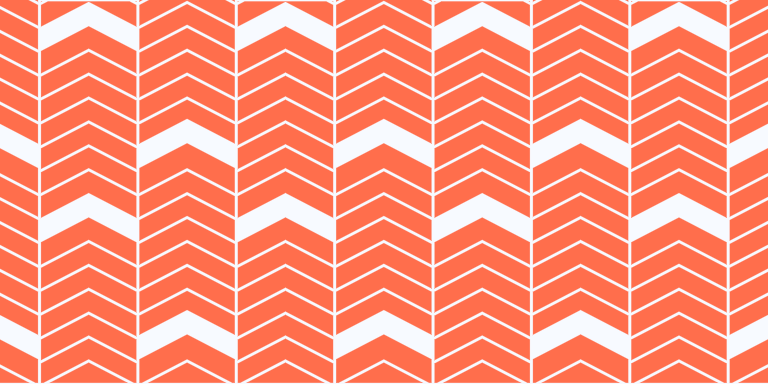
Write a WebGL 1 fragment shader that draws this pattern.

```glsl
precision highp float;

uniform vec2 u_resolution;

// Lengths are fractions of the canvas height
const float COLUMN_WIDTH = 0.2562;
const float FIRST_SEAM = 0.1029;
const float SEAM_HALF_WIDTH = 0.0039;
const float ROW_HEIGHT = 0.06224;
const float FIRST_APEX = 0.0063;
const float LINE_HALF_HEIGHT = 0.0042;
const float BAND_HALF_HEIGHT = 0.0318;
const float SLOPE = 0.52;
const float ROWS_PER_BAND = 8.0;

const vec3 CORAL = vec3(1.0, 0.43, 0.30);
const vec3 WHITE = vec3(0.97, 0.98, 1.0);

// Antialiased coverage of a signed distance
float coverage(float distance, float pixel) {
  return 1.0 - smoothstep(-0.75 * pixel, 0.75 * pixel, distance);
}

// Signed distance to the white chevrons, for a row coordinate that
// starts at the band and grows downward
float chevronDistance(float row, float bandCenter) {
  float local = mod(row, ROWS_PER_BAND);
  // Thin lines fill every row boundary except the two beside the band
  float nearestLine = clamp(floor(local + 0.5), 2.0, ROWS_PER_BAND - 1.0);
  float line = abs(local - nearestLine) * ROW_HEIGHT - LINE_HALF_HEIGHT;

  float halfPeriod = 0.5 * ROWS_PER_BAND;
  float fromBand = mod(local - bandCenter + halfPeriod, ROWS_PER_BAND) - halfPeriod;
  float band = abs(fromBand) * ROW_HEIGHT - BAND_HALF_HEIGHT;
  return min(line, band) * inversesqrt(1.0 + SLOPE * SLOPE);
}

// Signed distance to the vertical seams between columns
float seamDistance(float offsetFromCenter) {
  return 0.5 * COLUMN_WIDTH - abs(offsetFromCenter) - SEAM_HALF_WIDTH;
}

// Thin trim along the bottom, and along the top of even columns
float trimDistance(float y, float isOdd) {
  float top = 1.0 - y - 0.0035 + isOdd;
  float bottom = y - 0.003;
  return min(top, bottom);
}

void main() {
  vec2 p = gl_FragCoord.xy / u_resolution.y;
  float pixel = 1.0 / u_resolution.y;

  // Columns alternate between two band positions
  float column = (p.x - FIRST_SEAM) / COLUMN_WIDTH;
  float isOdd = mod(floor(column), 2.0);
  float offset = (fract(column) - 0.5) * COLUMN_WIDTH;

  // Bend rows into chevrons pointing up
  float apexDepth = 1.0 - p.y - SLOPE * abs(offset);
  float row = (apexDepth - FIRST_APEX) / ROW_HEIGHT;
  float bandStart = 5.0 * isOdd;
  float bandCenter = mix(0.485, 0.38, isOdd);

  float white = chevronDistance(row - bandStart, bandCenter);
  white = min(white, seamDistance(offset));
  white = min(white, trimDistance(p.y, isOdd));

  gl_FragColor = vec4(mix(CORAL, WHITE, coverage(white, pixel)), 1.0);
}
```
